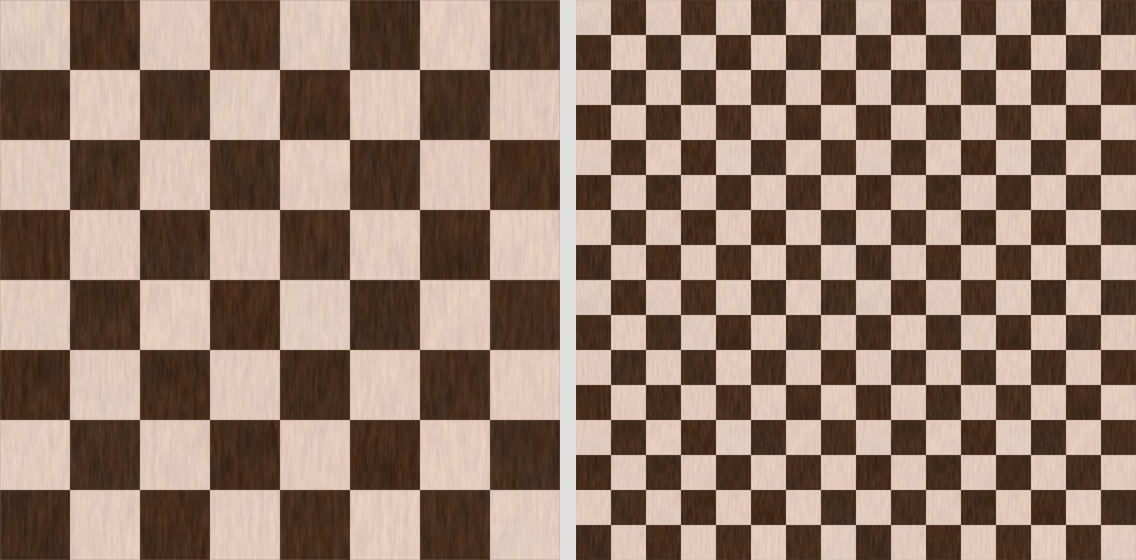
Left, the tile; right, the same tile 2 across and 2 down.
A WebGL 2 fragment shader for this pattern:

```glsl
#version 300 es
precision highp float;
// Checkerboard of eight by eight veneered wood squares, dark walnut and pale maple.
// Each square gets its own vertical grain from stretched, wrapping gradient noise,
// plus a slight shift of tone; the joints are softly blended.

uniform vec2 u_resolution;
out vec4 fragColor;

const float SQUARES = 8.0;
const float JOINT_SOFTNESS = 0.0012;
const vec3 WALNUT = vec3(0.268, 0.174, 0.114);
const vec3 MAPLE = vec3(0.886, 0.791, 0.738);
const vec3 WALNUT_GLOW = vec3(0.060, 0.026, 0.004);
const vec3 MAPLE_GLOW = vec3(0.022, 0.020, -0.008);

// Integer hash of a lattice point and a seed, from 0 to 1
float hash(vec2 p, float seed) {
    uvec3 q = uvec3(ivec3(vec3(p, seed)));
    uint h = q.x * 73856093u ^ q.y * 19349663u ^ q.z * 83492791u;
    h = (h ^ (h >> 16)) * 2146121005u;
    h = (h ^ (h >> 15)) * 2221713035u;
    h ^= h >> 16;
    return float(h & 65535u) / 65535.0;
}

// Contribution of one lattice corner to the gradient noise
float cornerSlope(vec2 corner, vec2 offset, vec2 period, float seed) {
    float angle = 6.28318 * hash(mod(corner, period), seed);
    return dot(vec2(cos(angle), sin(angle)), offset);
}

// Gradient noise that wraps after a whole number of lattice cells
float gradientNoise(vec2 p, vec2 period, float seed) {
    vec2 i = floor(p);
    vec2 f = p - i;
    vec2 w = f * f * f * (f * (f * 6.0 - 15.0) + 10.0);
    float a = cornerSlope(i, f, period, seed);
    float b = cornerSlope(i + vec2(1, 0), f - vec2(1, 0), period, seed);
    float c = cornerSlope(i + vec2(0, 1), f - vec2(0, 1), period, seed);
    float d = cornerSlope(i + vec2(1, 1), f - vec2(1, 1), period, seed);
    return mix(mix(a, b, w.x), mix(c, d, w.x), w.y);
}

// Sum of streak layers, each finer and fainter than the last
float woodGrain(vec2 local, float seed) {
    float sum = 0.0;
    float weight = 1.0;
    vec2 cells = vec2(13.0, 2.0);
    for (int layer = 0; layer < 3; layer++) {
        sum += weight * gradientNoise(local * cells, cells, seed + float(layer));
        cells *= 2.0;
        weight *= 0.85;
    }
    return sum;
}

// Square wave of period two, from -1 to 1, with softened steps
vec2 softSquareWave(vec2 p, float softness) {
    vec2 toStep = 0.5 - abs(fract(p) - 0.5);
    vec2 side = 1.0 - 2.0 * mod(floor(p), 2.0);
    return side * smoothstep(0.0, softness, toStep);
}

// Wood colour with fine streaks, broad warm bands and a tone per square
vec3 wood(vec3 base, vec3 glow, vec2 local, float seed, float contrast) {
    float grain = woodGrain(local, seed);
    vec2 bandCells = vec2(7.0, 2.0);
    float band = gradientNoise(local * bandCells, bandCells, seed + 5.0);
    float tone = hash(vec2(3.0, 7.0), seed) - 0.5;
    float warmth = hash(vec2(11.0, 5.0), seed) - 0.5;
    vec3 tint = vec3(0.014, 0.0, -0.008) * warmth;
    return base + contrast * (grain + 0.3 * tone) + glow * band + tint;
}

void main() {
    vec2 uv = gl_FragCoord.xy / u_resolution;
    vec2 board = uv * SQUARES;
    vec2 square = mod(floor(board), SQUARES);
    vec2 local = fract(board);
    float seed = 10.0 * (square.x + SQUARES * square.y) + 1.0;

    // Wood of both kinds
    vec3 dark = wood(WALNUT, WALNUT_GLOW, local, seed, 0.045);
    vec3 light = wood(MAPLE, MAPLE_GLOW, local, seed, 0.038);

    // Alternation of the squares, dark at the lower left
    float pixel = 1.0 / min(u_resolution.x, u_resolution.y);
    float softness = SQUARES * max(JOINT_SOFTNESS, 0.7 * pixel);
    vec2 wave = softSquareWave(board, softness);
    float darkness = 0.5 + 0.5 * wave.x * wave.y;

    fragColor = vec4(mix(light, dark, darkness), 1.0);
}
```
